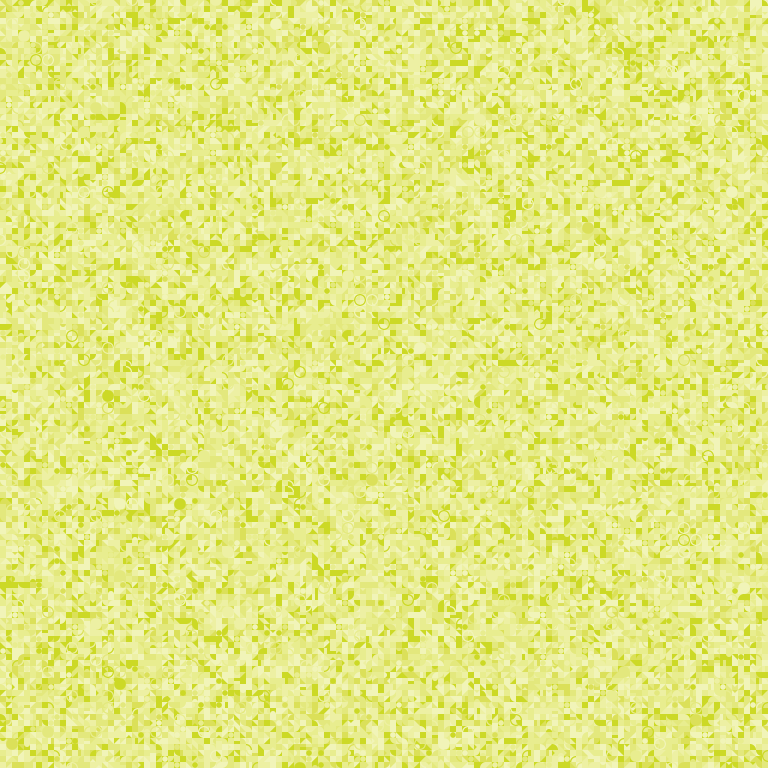
Write a Shadertoy shader that draws this pattern.

```glsl
// A fine mosaic of lime and pale yellow tiles. Each cell of a square grid
// holds one simple two-tone shape in a random quarter turn; a sparse coarser
// grid adds rings and discs. Supersampling smooths every edge.

const float CELLS = 128.0;       // tiles across the canvas
const int SAMPLES = 4;           // samples per pixel along each axis
const float RING_SHARE = 0.045;  // share of double cells with a ring
const float DISC_SHARE = 0.012;  // share of double cells with a disc

const vec3 LIME   = vec3(0.80, 0.85, 0.15);
const vec3 OLIVE  = vec3(0.86, 0.88, 0.35);
const vec3 CITRON = vec3(0.89, 0.91, 0.49);
const vec3 STRAW  = vec3(0.91, 0.93, 0.56);
const vec3 BUTTER = vec3(0.93, 0.94, 0.64);
const vec3 CREAM  = vec3(0.945, 0.955, 0.72);

float hash(vec2 id, float seed) {
    return fract(sin(dot(id, vec2(127.1, 311.7)) + seed * 74.7) * 43758.5453);
}

// Maps a uniform random value to a tone by its share of the area
vec3 tone(float pick) {
    if (pick < 0.13) return LIME;
    if (pick < 0.23) return OLIVE;
    if (pick < 0.40) return CITRON;
    if (pick < 0.62) return STRAW;
    if (pick < 0.82) return BUTTER;
    return CREAM;
}

// Rotates a centred point by a random number of quarter turns
vec2 quarterTurn(vec2 p, float pick) {
    if (pick < 0.25) return p;
    if (pick < 0.50) return vec2(-p.y, p.x);
    if (pick < 0.75) return -p;
    return vec2(p.y, -p.x);
}

float disc(vec2 p, float radius) {
    return length(p) - radius;
}

float ring(vec2 p, float radius, float halfWidth) {
    return abs(length(p) - radius) - halfWidth;
}

// Signed field of one tile motif, negative inside; p lies in -0.5..0.5
float motif(vec2 p, float pick) {
    if (pick < 0.34) return -1.0;                              // plain square
    if (pick < 0.58) return p.x + p.y;                         // diagonal half
    if (pick < 0.73) return disc(p + 0.5, 1.0);                // quarter disc
    if (pick < 0.80) return disc(p, 0.47);                     // whole disc
    if (pick < 0.86) return abs(p.x) + p.y;                    // wedge
    if (pick < 0.92) return p.x;                               // straight half
    if (pick < 0.96) return disc(p + vec2(0.0, 0.5), 0.5);     // half disc
    return ring(p + 0.5, 0.89, 0.11);                          // quarter ring
}

// Colour of the small tile under a point given in cells
vec3 tile(vec2 p) {
    vec2 id = floor(p);
    vec2 local = quarterTurn(fract(p) - 0.5, hash(id, 1.0));
    float field = motif(local, hash(id, 2.0));
    return tone(hash(id, field < 0.0 ? 3.0 : 4.0));
}

// Lays sparse rings and discs, two cells wide, over a base colour
vec3 addRounds(vec3 base, vec2 p) {
    vec2 block = p * 0.5 + 0.5;
    vec2 id = floor(block);
    vec2 local = (fract(block) - 0.5) * 2.0;
    float pick = hash(id, 5.0);
    float field = 1.0;
    if (pick < RING_SHARE) field = ring(local, 0.89, 0.10);
    else if (pick < RING_SHARE + DISC_SHARE) field = disc(local, 0.98);
    return field < 0.0 ? tone(hash(id, 6.0)) : base;
}

void mainImage(out vec4 fragColor, in vec2 fragCoord) {
    float scale = CELLS / min(iResolution.x, iResolution.y);
    vec3 sum = vec3(0.0);

    // Average a regular grid of samples inside the pixel
    for (int j = 0; j < SAMPLES; j++) {
        for (int i = 0; i < SAMPLES; i++) {
            vec2 offset = (vec2(i, j) + 0.5) / float(SAMPLES) - 0.5;
            vec2 p = (fragCoord + offset) * scale;
            sum += addRounds(tile(p), p);
        }
    }
    fragColor = vec4(sum / float(SAMPLES * SAMPLES), 1.0);
}
```
